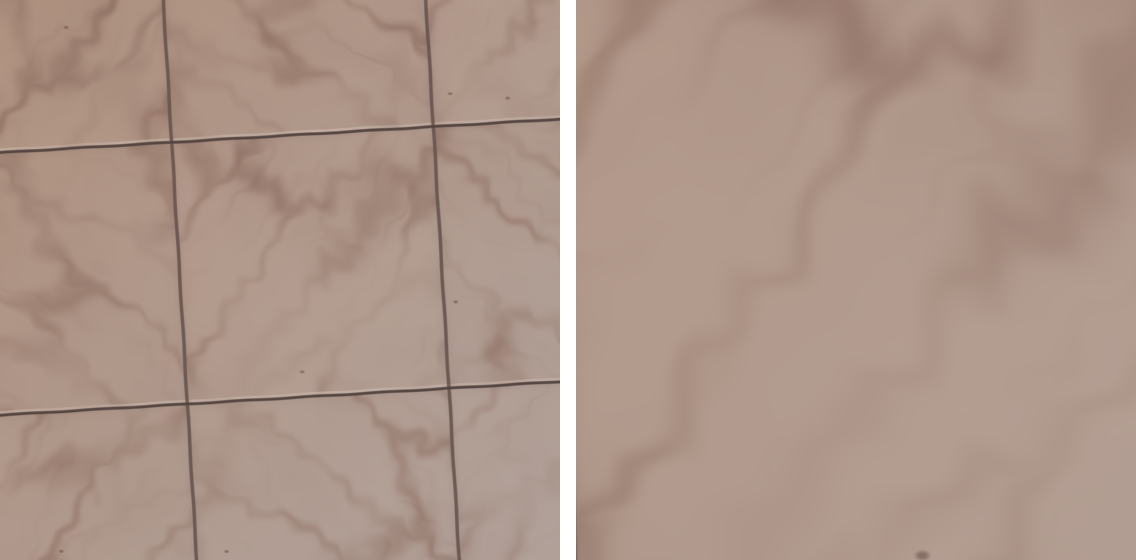
Left, the full canvas; right, a detail of the centre.
Give the GLSL for this texture, as a three.js fragment shader.

```glsl
#define PITCH 0.468
#define TILT 0.0598
#define CORNER vec2(0.3346, 0.2786)
#define VEIN_ANGLE 0.86
#define VEIN_STRENGTH 0.62
#define JOINT_HALF vec2(0.0031, 0.0025)
#define SOFT 0.0016
#define WARM_STONE vec3(0.69, 0.575, 0.505)
#define COOL_STONE vec3(0.70, 0.635, 0.605)
#define VEIN_COLOR vec3(0.555, 0.435, 0.385)
#define JOINT_COLOR vec3(0.37, 0.30, 0.28)
#define LIP_COLOR vec3(0.79, 0.72, 0.68)

varying vec2 vUv;

float hash(vec2 p) {
  return fract(sin(dot(p, vec2(127.1, 311.7))) * 43758.5);
}

vec2 hash2(vec2 p) {
  return vec2(hash(p), hash(p + 37.3));
}

vec2 rotate(vec2 p, float a) {
  float c = cos(a), s = sin(a);
  return vec2(c * p.x - s * p.y, s * p.x + c * p.y);
}

// Smooth drifting value from layered sines, about -1 to 1
float waves(vec2 p) {
  float sum = 0.0, amp = 0.5;
  for (int i = 0; i < 4; i++) {
    sum += amp * sin(p.x + 1.3 * sin(p.y)) * cos(p.y * 0.9 + sin(p.x * 0.7));
    p = rotate(p, 1.1) * 1.9 + 2.7;
    amp *= 0.55;
  }
  return sum;
}

// Gap between the two nearest cell points: zero on cell borders
float cellGap(vec2 p) {
  vec2 cell = floor(p), local = fract(p);
  float near = 9.0, next = 9.0;
  for (int y = -1; y <= 1; y++) {
    for (int x = -1; x <= 1; x++) {
      vec2 o = vec2(float(x), float(y));
      float d = length(o + 0.1 + 0.8 * hash2(cell + o) - local);
      next = min(next, max(near, d));
      near = min(near, d);
    }
  }
  return next - near;
}

// Branching marble veins running along x
float veins(vec2 p, vec2 seed) {
  vec2 q = p + seed * 17.0;
  vec2 warp = vec2(waves(q * 5.0), waves(q * 5.0 + 8.0));
  q += 0.085 * warp + 0.012 * sin(q.yx * 47.0 + 4.0 * warp);
  float broad = 1.0 - smoothstep(0.0, 0.34, cellGap(q * vec2(1.25, 3.6)));
  float fine = 1.0 - smoothstep(0.0, 0.20, cellGap(q * vec2(2.1, 5.6) + 5.0));
  float patches = smoothstep(-0.45, 0.5, waves(q * vec2(3.0, 5.5) + 3.0));
  float cloud = 0.5 + 0.5 * waves(q * vec2(4.0, 9.0) + 6.0);
  return broad * broad * (0.25 + 0.65 * patches)
       + 0.35 * fine * patches * cloud + 0.24 * cloud * patches;
}

void main() {
  // Tilted tile grid
  vec2 grid = rotate(vUv - CORNER, -TILT) / PITCH;
  vec2 tile = floor(grid);
  vec2 local = fract(grid) - 0.5;
  vec2 seed = hash2(tile + 11.0);

  // Stone tint drifts from warm upper left to cool lower right
  float drift = clamp(0.5 + 0.55 * (vUv.x - vUv.y), 0.0, 1.0);
  vec3 color = mix(WARM_STONE, COOL_STONE, drift);
  color *= 1.0 + 0.02 * (seed.x - 0.5) + 0.010 * waves(vUv * 9.0);

  // Vein direction turns a quarter on alternate tiles
  float turn = mod(tile.x + tile.y, 2.0) * 1.5708;
  float vein = veins(rotate(local, turn - VEIN_ANGLE), seed);
  float strength = VEIN_STRENGTH * mix(0.85, 1.1, seed.y) * mix(1.05, 0.85, drift);
  color = mix(color, VEIN_COLOR, clamp(vein * strength, 0.0, 0.75));

  // Sparse dark pits
  vec2 pitCell = floor(vUv * 14.0);
  vec2 pitAt = (pitCell + 0.2 + 0.6 * hash2(pitCell + 3.0)) / 14.0;
  float pit = 1.0 - smoothstep(0.001, 0.005, length((vUv - pitAt) * vec2(0.8, 1.2)));
  color = mix(color, VEIN_COLOR * 0.75, 0.6 * pit * step(0.97, hash(pitCell + 71.0)));

  // Signed distance to the nearest joints, with slightly uneven edges
  vec2 joint = (grid - floor(grid + 0.5)) * PITCH;
  joint += 0.0005 * sin(grid.yx * vec2(19.0, 23.0));
  vec2 line = 1.0 - smoothstep(JOINT_HALF - SOFT, JOINT_HALF + SOFT, abs(joint));

  // Bright worn lip above the level joints, faint shade beside all joints
  float wear = 0.55 + 0.3 * waves(vec2(grid.x * 6.0, tile.x + 2.0));
  float lip = 1.0 - smoothstep(0.0008, 0.0036, abs(joint.y - 0.0052));
  color = mix(color, LIP_COLOR, clamp(lip * wear, 0.0, 0.9));
  vec2 shade = exp(-abs(joint) / 0.006);
  color *= 1.0 - 0.07 * max(shade.x, shade.y * step(joint.y, 0.0));

  // Dark joints, the level ones deeper
  color = mix(color, JOINT_COLOR * 1.12, 0.92 * line.x);
  color = mix(color, JOINT_COLOR * 0.88, 0.95 * line.y);

  gl_FragColor = vec4(color, 1.0);
}
```
